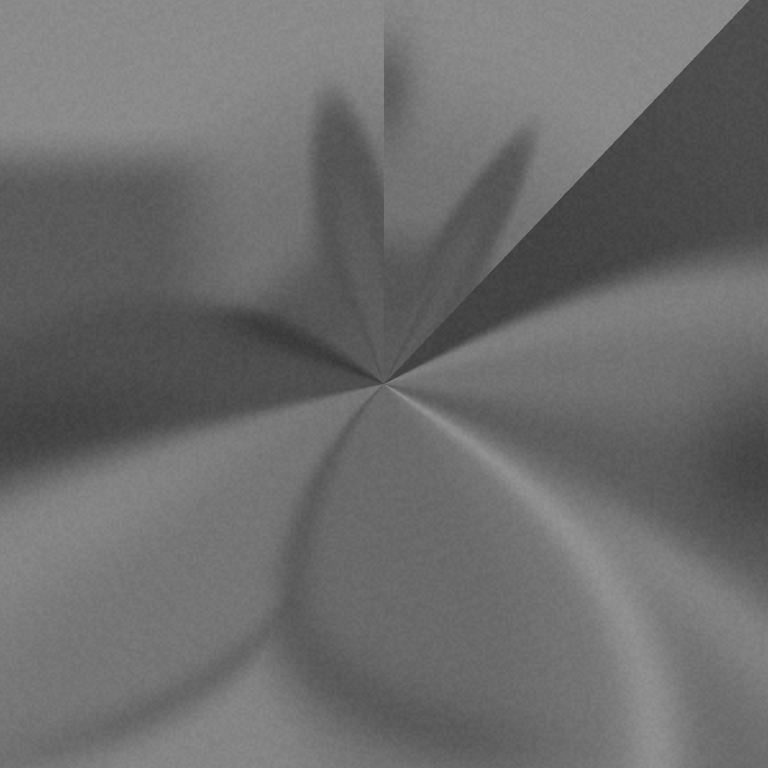
Reproduce this background procedurally as a WebGL 2 fragment shader.

```glsl
#version 300 es
precision highp float;
// Grey brushed folds fanning out from the centre, with petals and two hard seams.
uniform vec2 u_resolution;
out vec4 outColor;

const float SEAM_ANGLE = 46.4;

float hash(vec2 p) {
    vec3 q = fract(p.xyx * 0.1031);
    q += dot(q, q.yzx + 33.33);
    return fract((q.x + q.y) * q.z);
}

float valueNoise(vec2 p) {
    vec2 cell = floor(p), f = fract(p);
    f = f * f * (3.0 - 2.0 * f);
    float low = mix(hash(cell), hash(cell + vec2(1, 0)), f.x);
    float high = mix(hash(cell + vec2(0, 1)), hash(cell + vec2(1, 1)), f.x);
    return mix(low, high, f.y);
}

float bump(float x, float centre, float width) {
    float d = (x - centre) / width;
    return exp(-d * d);
}

float edge(float x, float centre, float softness) {
    return smoothstep(centre - softness, centre + softness, x);
}

// Upper fan: dark petals whose rim radius depends on the angle
float upperFan(vec2 p, float a, float r) {
    bool rightSide = a < 90.0;
    float rim = 0.19 + (rightSide ? 0.185 * bump(a, 60.0, 7.5)
                                  : 0.19 * bump(a, 100.5, 10.5));
    float outer = mix(0.45, 0.54, edge(r, 0.36, 0.11));
    float shade = mix(0.365, outer, edge(r, rim, 0.04));
    shade -= 0.03 * bump(r, rim - 0.08, 0.07);

    // Thin grooves near the hub
    float groove = rightSide ? bump(a, 62.0, 4.0) : bump(a, 110.0, 4.0);
    shade -= 0.04 * groove * (1.0 - edge(r, 0.15, 0.06));

    if (rightSide) {
        shade -= 0.14 * bump(a, 89.0, 5.0) * bump(r, 0.39, 0.07);
    } else {
        float shadow = edge(-p.x, 0.235, 0.07) * edge(-p.y, -0.295, 0.045);
        shade = mix(shade, 0.355, shadow);
    }
    return shade;
}

// Left shadow and the bright fold below it
float leftFold(float shade, float a, float r) {
    shade = mix(shade, 0.31, edge(a, 138.0 + 70.0 * r, 5.0));
    shade -= 0.075 * bump(a, 154.0, 9.0) * (1.0 - edge(r, 0.22, 0.05));
    float rim = 192.0 + 7.0 * r;
    shade -= 0.05 * bump(a, rim - 8.0, 7.0) * edge(r, 0.3, 0.15);
    shade = mix(shade, 0.46, edge(a, rim, 5.0));
    return shade + 0.06 * bump(a, rim + 9.0, 9.0) * edge(r, 0.22, 0.22);
}

// Curved groove, V shaped hollow and bright ridge
float lowerFolds(float shade, float a, float r) {
    float groove = 226.0 + 65.0 * r;
    shade = mix(shade, 0.415, edge(a, groove, 8.0));
    shade -= 0.075 * bump(a, groove, 6.0) * (1.0 - edge(r, 0.31, 0.06));

    float turn = a - 246.0;
    float hollow = 0.337 + max(-0.016 * turn, 0.0036 * turn);
    float span = edge(a, 226.0, 9.0) * (1.0 - edge(a, 292.0, 14.0));
    shade += span * (0.06 * edge(r, hollow + 0.06, 0.06) - 0.06 * bump(r, hollow, 0.05));

    float ridge = 327.0 - 58.0 * r * r;
    shade += 0.11 * bump(a, ridge, 5.0) + 0.04 * bump(a, ridge - 7.0, 13.0);
    return shade;
}

// Right side: secondary ridge, hollow, then the dark wedge beside the seam
float rightFolds(float shade, float a, float r) {
    float rim = 338.0 - 11.0 * r;
    shade += 0.09 * bump(a, rim - 6.0, 6.0) * edge(r, 0.34, 0.14);
    shade = mix(shade, 0.37, edge(a, rim, 5.0));
    shade = mix(shade, 0.445, edge(a, 352.0, 9.0));
    shade -= 0.12 * bump(a, 351.0, 13.0) * bump(r, 0.5, 0.09);

    float wedge = 387.0 - 30.0 * r * r;
    shade += 0.05 * bump(a, wedge - 7.0, 7.0);
    float dark = mix(0.265, 0.305, edge(r, 0.45, 0.2));
    return mix(shade, dark, edge(a, wedge, 3.0 + 4.0 * r));
}

float folds(vec2 p) {
    float r = length(p);
    float a = SEAM_ANGLE + mod(degrees(atan(p.y, p.x)) - SEAM_ANGLE, 360.0);
    float shade = upperFan(p, a, r);
    shade = leftFold(shade, a, r);
    shade = lowerFolds(shade, a, r);
    return rightFolds(shade, a, r);
}

void main() {
    // Four samples smooth the seams
    float shade = 0.0;
    for (int i = 0; i < 4; i++) {
        vec2 offset = vec2(i % 2, i / 2) * 0.5 - 0.25;
        shade += 0.25 * folds((gl_FragCoord.xy + offset) / u_resolution - 0.5);
    }

    // Fine grain and faint concentric brushing
    vec2 p = gl_FragCoord.xy / u_resolution - 0.5;
    float r = length(p);
    float grain = valueNoise((p + 1.0) * 300.0) - 0.5;
    float brushing = sin(r * 310.0 + 2.0 * sin(p.x * 23.0)) * sin(p.y * 41.0 + p.x * 17.0);
    shade += 0.035 * grain + 0.003 * brushing;
    outColor = vec4(vec3(shade), 1.0);
}
```
